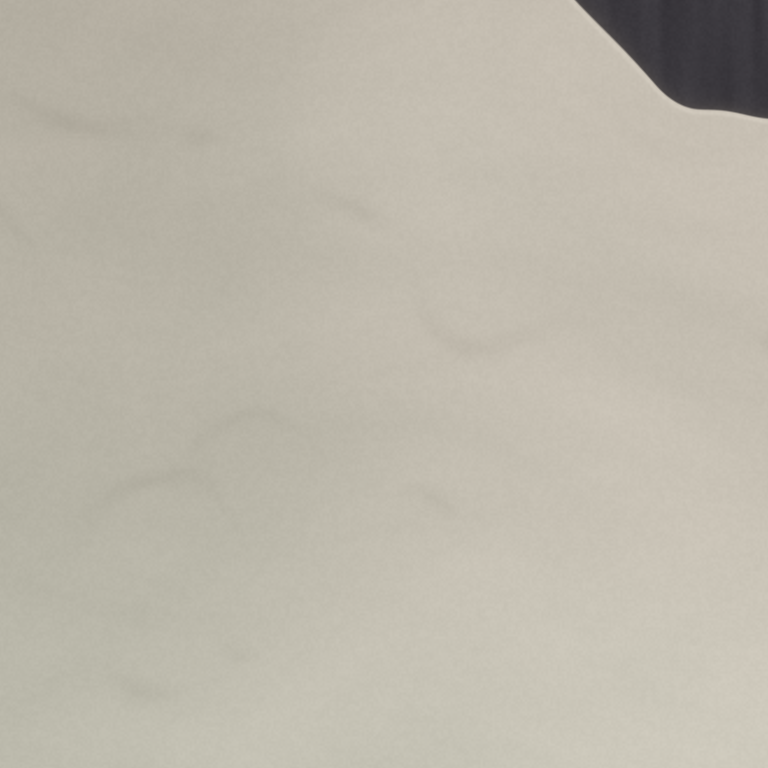
A WebGL 2 fragment shader for this texture:

```glsl
#version 300 es
precision highp float;
// Softly stained pale plaster with a dark rounded panel corner at the top right.
// Warped layered sines give the clouds, jittered cells the faint strokes,
// and fine smooth noise the grain; the panel is a blend of two half planes.
#define BASE_TONE 0.706
#define CLOUD_DEPTH 0.021
#define STREAK_DEPTH 0.008
#define STROKE_DEPTH 0.030
#define STROKE_CELLS 4.5
#define GRAIN_DEPTH 0.026
#define GRAIN_CELLS 330.0
#define CORNER_ROUNDING 0.022
#define COOL_TINT vec3(0.0, -0.008, -0.062)
#define WARM_TINT vec3(0.0, -0.030, -0.078)
#define PANEL_COLOR vec3(0.228, 0.218, 0.238)
#define PANEL_EDGE vec3(0.330, 0.310, 0.300)

uniform vec2 u_resolution;
out vec4 fragColor;

float hash(vec2 p) {
  vec3 q = fract(vec3(p.xyx) * 0.1031);
  q += dot(q, q.yzx + 33.33);
  return fract((q.x + q.y) * q.z);
}

float valueNoise(vec2 p) {
  vec2 cell = floor(p), f = fract(p);
  f = f * f * (3.0 - 2.0 * f);
  float low = mix(hash(cell), hash(cell + vec2(1, 0)), f.x);
  float high = mix(hash(cell + vec2(0, 1)), hash(cell + vec2(1, 1)), f.x);
  return mix(low, high, f.y);
}

mat2 rotation(float angle) {
  float c = cos(angle), s = sin(angle);
  return mat2(c, s, -s, c);
}

// Layered sines, each octave turned and bent by the one before.
float clouds(vec2 p) {
  float sum = 0.0, amp = 0.55;
  for (int i = 0; i < 5; i++) {
    p += 0.7 * sin(p.yx * 1.2 + float(i) * 1.9);
    sum += amp * sin(p.x + 0.6) * cos(p.y);
    p = rotation(0.9) * p * 1.75 + 2.3;
    amp *= 0.58;
  }
  return sum;
}

// Sparse, slightly curved brush strokes; positive values darken.
float strokes(vec2 p) {
  p += 0.05 * vec2(clouds(p * 3.0), clouds(p * 3.0 + 7.0));
  vec2 home = floor(p);
  float sum = 0.0;
  for (int y = -1; y <= 1; y++) {
    for (int x = -1; x <= 1; x++) {
      vec2 cell = home + vec2(x, y);
      float pick = hash(cell + 41.0);
      vec2 center = cell + vec2(hash(cell + 3.0), hash(cell + 17.0));
      vec2 q = rotation(1.1 * (hash(cell + 29.0) - 0.4)) * (p - center);
      q.y += (hash(cell + 53.0) - 0.5) * 5.0 * q.x * q.x;
      vec2 size = vec2(mix(0.08, 0.32, hash(cell + 67.0)), mix(0.025, 0.07, pick));
      q /= size;
      float weight = pick > 0.4 ? pick : -0.6 * pick;
      sum += weight * exp(-dot(q, q));
    }
  }
  return sum;
}

// Signed distance to the panel, positive inside.
float panelDistance(vec2 p) {
  vec2 corner = vec2(0.877, 0.863);
  float slanted = dot(p - corner, vec2(0.735, 0.678));
  float lower = dot(p - corner, vec2(0.130, 0.991));
  float blend = max(CORNER_ROUNDING - abs(slanted - lower), 0.0);
  return min(slanted, lower) - 0.25 * blend * blend / CORNER_ROUNDING;
}

vec3 plaster(vec2 p) {
  float cloud = clouds(p * vec2(4.2, 5.6) + 1.7);
  float streak = clouds(p * vec2(7.0, 24.0) + 5.0);
  // Broad light: brighter to the right, along the bottom and at the top centre.
  float tone = BASE_TONE + 0.070 * smoothstep(-0.1, 1.05, p.x);
  tone += 0.034 * smoothstep(0.45, 0.0, p.y);
  vec2 glow = (p - vec2(0.56, 0.86)) / vec2(0.24, 0.20);
  tone += 0.030 * exp(-dot(glow, glow));
  tone += CLOUD_DEPTH * cloud + STREAK_DEPTH * streak;
  tone -= STROKE_DEPTH * strokes(p * STROKE_CELLS + 2.0);
  float warmth = smoothstep(0.0, 1.0, 0.08 + 0.52 * p.y + 0.40 * p.x + 0.14 * cloud);
  return tone + mix(COOL_TINT, WARM_TINT, warmth);
}

vec3 panel(vec2 p, float depth) {
  float brushed = valueNoise(p * vec2(75.0, 7.0)) - 0.5;
  float worn = 0.75 * exp(-max(depth, 0.0) / 0.009);
  return mix(PANEL_COLOR + 0.035 * brushed, PANEL_EDGE, worn);
}

void main() {
  vec2 p = gl_FragCoord.xy / u_resolution;
  float depth = panelDistance(p) + 0.0015 * sin(p.x * 70.0 + p.y * 31.0);
  float soft = max(0.0018, 1.0 / u_resolution.y);
  vec3 color = plaster(p);
  // Thin pale rim just outside the panel.
  float rim = (depth + 0.004) / 0.003;
  color += 0.035 * exp(-rim * rim);
  color = mix(color, panel(p, depth), smoothstep(-soft, soft, depth));
  float grain = 0.65 * valueNoise(p * GRAIN_CELLS) + 0.35 * valueNoise(p * GRAIN_CELLS * 0.47 + 9.0);
  color += GRAIN_DEPTH * (grain - 0.5);
  fragColor = vec4(color, 1.0);
}
```
